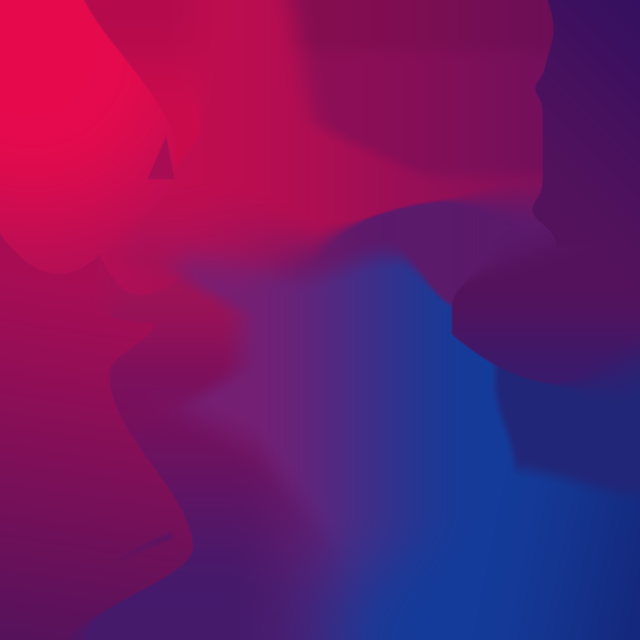
Reproduce this background procedurally as a Shadertoy shader.

```glsl
// Smooth ramp from 0 at a to 1 at b; a may exceed b
float ramp(float a, float b, float x) {
    float t = clamp((x - a) / (b - a), 0.0, 1.0);
    return t * t * (3.0 - 2.0 * t);
}

float bump(float x, float center, float width) {
    float t = (x - center) / width;
    return exp(-t * t);
}

// Coverage of the side where d is positive
float cover(float d, float softness) {
    return ramp(-softness, softness, d);
}

// Violet to blue ground with a plum wedge on its lower left
vec3 blueGround(vec2 p) {
    vec3 col = mix(vec3(.46, .12, .45), vec3(.08, .23, .60), ramp(.36, .76, p.x + .1 * ramp(.2, 0., p.y)));
    col = mix(col, vec3(.08, .14, .46), ramp(.72, 1.1, p.x - .2 * p.y));
    float wedgeTop = .395 - .5 * (p.x - .286) - .7 * max(p.x - .4, 0.);
    vec3 plum = mix(vec3(.27, .10, .42), vec3(.47, .06, .36), ramp(.05, .4, p.y));
    col = mix(col, plum, ramp(-.01, .08, wedgeTop - p.y) * ramp(.6, .35, p.x));

    // Rosy swell left of the center
    float swellEdge = .40 - .1 * ramp(.5, .585, p.y) - .16 * ramp(.44, .3, p.y);
    vec3 rose = mix(vec3(.48, .06, .36), vec3(.61, .07, .34), ramp(.38, .55, p.y));
    col = mix(col, rose, ramp(.01, -.06, p.x - swellEdge) * ramp(.28, .42, p.y));

    // Navy fold at the right
    float foldLeft = .765 + .03 * ramp(.4, .27, p.y);
    float foldBottom = .25 - .04 * ramp(.8, 1., p.x);
    float fold = ramp(0., .018, p.x - foldLeft) * ramp(0., .035, p.y - foldBottom);
    return mix(col, vec3(.13, .15, .47), fold);
}

// Purple band, crimson sweep and plum curtain across the top
vec3 upperWaves(vec3 col, vec2 p) {
    float bandEdge = .577 - .04 * bump(p.x, .47, .09) - .065 * ramp(.62, .72, p.x);
    vec3 band = mix(vec3(.60, .08, .38), vec3(.36, .10, .42), ramp(.25, .62, p.x));
    col = mix(col, band, ramp(0., mix(.06, .015, ramp(.58, .7, p.x)), p.y - bandEdge));

    float reach = min(p.x - .73, 0.);
    float sweepEdge = max(.688 - 1.2 * reach * reach, .62);
    float softness = .004 + .1 * ramp(.58, .35, p.x) + .05 * ramp(.68, .85, p.x);
    vec3 sweep = mix(vec3(.75, .05, .31), vec3(.53, .06, .35), ramp(.28, .85, p.x));
    col = mix(col, sweep, cover(p.y - sweepEdge, softness));

    float curtainLeft = .455 + .2 * (1. - p.y) + .15 * ramp(.82, .71, p.y);
    vec3 curtain = mix(vec3(.55, .055, .335), vec3(.44, .06, .36), ramp(.5, .95, p.x));
    curtain *= 1. - .06 * ramp(.9, .94, p.y);
    return mix(col, curtain, cover(p.x - curtainLeft, .035) * ramp(.705, .745, p.y));
}

// Indigo column with a rounded lobe beneath it
vec3 indigoColumn(vec3 col, vec2 p) {
    float columnLeft = .848 + .017 * bump(p.y, .955, .05) - .012 * bump(p.y, .862, .018)
        - .016 * bump(p.y, .673, .022) + .02 * ramp(.665, .62, p.y);
    float column = cover(p.x - columnLeft, .002) * ramp(.59, .625, p.y);

    float lobeTop = .52 + .105 * sqrt(max(p.x - .706, 0.) / .16);
    float fromMiddle = (p.x - .89) / .184;
    float lobeBottom = .398 + .08 * fromMiddle * fromMiddle;
    float lobe = cover(lobeTop - p.y, .004 + .04 * ramp(.71, .8, p.x))
        * cover(p.y - lobeBottom, .003 + .06 * ramp(.85, 1., p.x)) * cover(p.x - .706, .003);

    vec3 indigo = mix(vec3(.33, .07, .36), vec3(.20, .06, .38), ramp(1.5, 2.1, p.x + p.y));
    indigo = mix(indigo, vec3(.23, .10, .42), ramp(.56, .40, p.y));
    return mix(col, indigo, max(column, lobe));
}

// Wine panel with a jagged right side
vec3 winePanel(vec3 col, vec2 p) {
    float side = .172 + .13 * ramp(.41, .14, p.y) - .18 * ramp(.145, 0., p.y)
        + .07 * ramp(.42, .495, p.y) - .07 * ramp(.493, .505, p.y);
    float softness = .003 + .04 * ramp(.495, .53, p.y) + .02 * ramp(.06, 0., p.y);
    vec3 wine = mix(vec3(.34, .07, .36), vec3(.66, .05, .33), clamp((p.y + .15 * p.x - .01) / .57, 0., 1.));

    // Thin shadowed crease
    float crease = .09 + .073 * sqrt(clamp((p.x - .165) / .105, 0., 1.));
    float shade = bump(p.y, crease, .006) * ramp(.165, .25, p.x) * ramp(.275, .265, p.x);
    wine = mix(wine, vec3(.33, .08, .40), .7 * shade);
    return mix(col, wine, cover(side - p.x, softness));
}

// Bright red mass in the upper left
vec3 redMass(vec3 col, vec2 p) {
    float veilRight = .313 - .05 * ramp(.8, .71, p.y);
    vec3 veil = mix(vec3(.79, .045, .30), vec3(.71, .045, .30), ramp(.82, .98, p.y));
    col = mix(col, veil, cover(veilRight - p.x, .003 + .05 * ramp(.78, .95, p.y)) * ramp(.708, .716, p.y));

    float right = .115 + .158 * ramp(1.06, .76, p.y) - .08 * ramp(.73, .61, p.y) + .1 * ramp(.6, .55, p.y);
    float bigLobe = .572 + 7.5 * (p.x - .092) * (p.x - .092);
    float tip = p.x - .215;
    float smallLobe = .539 + (tip < 0. ? 18. : 6.) * tip * tip;
    float mass = cover(right - p.x, mix(.06, .003, ramp(.59, .68, p.y)))
        * cover(p.y - min(bigLobe, smallLobe), .002);
    vec3 red = mix(vec3(.90, .04, .30), vec3(.66, .06, .34), ramp(.1, .45, distance(p, vec2(.05, .92))));
    col = mix(col, red, mass);

    // Small dark notch
    float h = p.y - .72;
    float notch = min(min(p.x - .23 - .44 * h, .273 - .2 * h - p.x), h);
    return mix(col, vec3(.66, .05, .33), cover(notch, .002));
}

void mainImage(out vec4 fragColor, in vec2 fragCoord) {
    vec2 p = fragCoord / iResolution.xy;
    vec3 col = blueGround(p);
    col = upperWaves(col, p);
    col = indigoColumn(col, p);
    col = winePanel(col, p);
    col = redMass(col, p);
    fragColor = vec4(col, 1.0);
}
```
